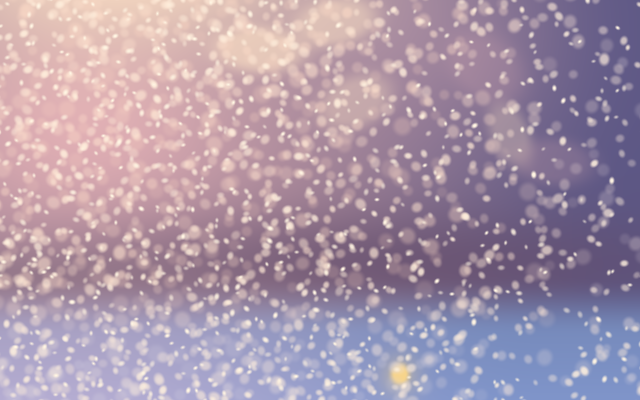
This background is drawn by a Shadertoy shader. Its source:

```glsl
// Drifting snow in front of a blurred winter dusk: a warm glow at upper left,
// a violet haze, a dark horizon band and pale blue ground. Soft ellipses form
// the distant lights; layers of jittered grid cells scatter the bokeh flakes.

const vec3 CREAM      = vec3(0.99, 0.88, 0.77);
const vec3 ROSE       = vec3(0.89, 0.69, 0.71);
const vec3 MAUVE      = vec3(0.60, 0.49, 0.57);
const vec3 INDIGO     = vec3(0.36, 0.34, 0.52);
const vec3 DUSK       = vec3(0.39, 0.30, 0.42);
const vec3 SNOW_LEFT  = vec3(0.68, 0.65, 0.79);
const vec3 SNOW_RIGHT = vec3(0.48, 0.56, 0.76);
const vec3 LAMP       = vec3(1.00, 0.85, 0.53);
const vec3 FLAKE_WARM = vec3(1.00, 0.85, 0.77);
const vec3 FLAKE_COOL = vec3(0.78, 0.81, 0.91);
const vec3 FLAKE_CORE = vec3(1.00, 0.98, 0.91);

const float HORIZON = 0.235;
const int LAYERS = 6;

float hash(vec2 p) {
    vec3 q = fract(vec3(p.xyx) * 0.1031);
    q += dot(q, q.yzx + 33.33);
    return fract((q.x + q.y) * q.z);
}

vec2 hash2(vec2 p) {
    return vec2(hash(p), hash(p + 71.7));
}

float noise(vec2 p) {
    vec2 i = floor(p), f = fract(p);
    f = f * f * (3.0 - 2.0 * f);
    return mix(mix(hash(i), hash(i + vec2(1, 0)), f.x),
               mix(hash(i + vec2(0, 1)), hash(i + vec2(1, 1)), f.x), f.y);
}

// Gaussian ellipse, turned by an angle
float glow(vec2 p, vec2 centre, vec2 size, float angle) {
    float c = cos(angle), s = sin(angle);
    vec2 d = mat2(c, -s, s, c) * (p - centre) / size;
    return exp(-dot(d, d));
}

// Out-of-focus disc: nearly flat inside, fading out before its edge
float lightDisc(vec2 p, vec2 centre, vec2 size, float angle) {
    float g = glow(p, centre, size, angle);
    return smoothstep(0.12, 0.75, g);
}

vec3 backdrop(vec2 uv) {
    // Sky haze, from warm left to cold right
    vec3 sky = mix(MAUVE, INDIGO, smoothstep(0.42, 1.0, uv.x));
    sky = mix(sky, ROSE, 0.95 * glow(uv, vec2(0.13, 0.69), vec2(0.30, 0.36), 0.0));
    sky = mix(sky, MAUVE * 1.12, 0.65 * glow(uv, vec2(0.62, 0.91), vec2(0.24, 0.28), 0.0));
    sky = mix(sky, CREAM, 0.95 * glow(uv, vec2(0.19, 1.10), vec2(0.33, 0.24), 0.0));

    // Dark band resting on the horizon
    float band = glow(uv, vec2(0.64, 0.34), vec2(0.48, 0.13), 0.0);
    sky = mix(sky, DUSK, 0.72 * band);
    sky = mix(sky, MAUVE * 0.88, 0.5 * glow(uv, vec2(0.0, 0.31), vec2(0.35, 0.07), 0.0));

    // Distant lights
    sky = mix(sky, CREAM, 0.62 * lightDisc(uv, vec2(0.405, 0.875), vec2(0.075, 0.06), -0.15));
    sky = mix(sky, CREAM, 0.52 * lightDisc(uv, vec2(0.525, 0.945), vec2(0.075, 0.06), 0.7));
    sky = mix(sky, CREAM, 0.38 * lightDisc(uv, vec2(0.555, 0.745), vec2(0.055, 0.08), -0.5));
    sky = mix(sky, CREAM, 0.30 * lightDisc(uv, vec2(0.797, 0.665), vec2(0.033, 0.085), 0.2));
    sky = mix(sky, ROSE, 0.20 * lightDisc(uv, vec2(0.865, 0.595), vec2(0.07, 0.06), -0.4));
    sky = mix(sky, ROSE, 0.20 * lightDisc(uv, vec2(0.76, 0.83), vec2(0.06, 0.10), 0.3));

    // Snowy ground and its lamp
    vec3 ground = mix(SNOW_LEFT, SNOW_RIGHT, smoothstep(0.1, 0.85, uv.x));
    ground *= 1.04 - 0.4 * uv.y;
    vec3 col = mix(ground, sky, smoothstep(HORIZON - 0.075, HORIZON + 0.075, uv.y));
    col = mix(col, LAMP, 0.35 * glow(uv, vec2(0.625, 0.062), vec2(0.030, 0.05), 0.0));
    return mix(col, LAMP, 0.9 * lightDisc(uv, vec2(0.625, 0.064), vec2(0.015, 0.028), 0.0));
}

// One grid of flakes; sharp runs from 0 (large, faint) to 1 (tiny, bright)
vec3 addFlakes(vec3 col, vec2 p, float aspect, float sharp, float seed) {
    float cellSize = mix(0.066, 0.040, sharp);
    float pixel = 1.0 / iResolution.y;
    vec2 home = floor(p / cellSize);
    for (int k = 0; k < 9; k++) {
        vec2 cell = home + vec2(k % 3, k / 3) - 1.0;
        vec2 id = cell + seed * 37.0 + 100.0;
        vec2 centre = (cell + hash2(id)) * cellSize;
        float right = clamp(centre.x / aspect, 0.0, 1.0);
        float density = mix(0.80, 0.28, smoothstep(0.25, 0.95, right));
        density *= 0.55 + 0.9 * noise(centre * 9.0 + seed * 5.0);
        if (hash(id + 13.1) > density) continue;

        float pick = hash(id + 29.3);
        float radius = mix(0.018, 0.0045, sharp) * mix(0.65, 1.25, pick * pick);
        float angle = 6.283 * hash(id + 47.9);
        vec2 d = p - centre;
        d -= 0.28 * sharp * dot(d, vec2(cos(angle), sin(angle))) * vec2(cos(angle), sin(angle));
        float dist = length(d);
        float blur = radius * mix(0.30, 0.22, sharp) + pixel;
        float disc = 1.0 - smoothstep(radius - blur, radius + blur, dist);
        float opacity = mix(0.24, 0.95, sharp) * mix(0.55, 1.1, hash(id + 61.7));
        float cold = max(0.6 * smoothstep(0.7, 1.0, right),
                         0.75 * (1.0 - smoothstep(0.1, 0.32, centre.y)));
        vec3 tint = mix(FLAKE_WARM, FLAKE_COOL, cold * (1.0 - sharp));
        tint = mix(tint, FLAKE_CORE, sharp * (1.0 - 0.4 * dist / radius * disc));
        col = mix(col, tint, clamp(disc * opacity, 0.0, 1.0));
    }
    return col;
}

void mainImage(out vec4 fragColor, in vec2 fragCoord) {
    vec2 uv = fragCoord / iResolution.xy;
    float aspect = iResolution.x / iResolution.y;
    vec3 col = backdrop(uv);
    for (int i = 0; i < LAYERS; i++) {
        float sharp = float(i) / float(LAYERS - 1);
        col = addFlakes(col, uv * vec2(aspect, 1.0), aspect, sharp, float(i) + 1.0);
    }
    fragColor = vec4(col, 1.0);
}
```
